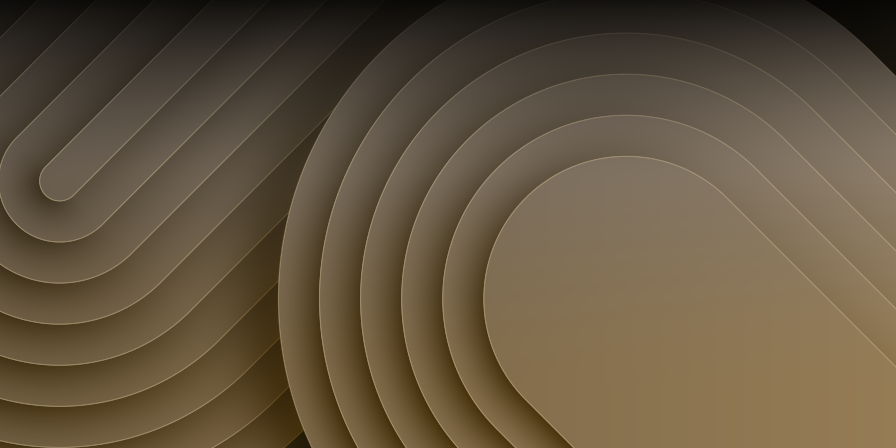
A WebGL 1 fragment shader for this background:

```glsl
precision highp float;
// Two stacks of nested, rounded bands lit from the upper right.
// Each stack is the distance to a diagonal ray, cut into even steps; every
// step casts a soft shadow outward and carries a thin bright rim.
uniform vec2 u_resolution;

const float STEP = 0.0917;       // width of one band
const float RIM_WIDTH = 0.0028;
const vec2 SHADOW_DIR = vec2(-0.894, -0.447);
const vec3 FLOOR_COLOR = vec3(0.26, 0.23, 0.17);
const vec3 WARM_COLOR = vec3(0.54, 0.45, 0.31);
const vec3 GREY_COLOR = vec3(0.50, 0.45, 0.39);
const vec3 RIM_COLOR = vec3(0.80, 0.72, 0.56);
const vec3 WARM_SHADE = vec3(0.52, 0.43, 0.12);
const vec3 GREY_SHADE = vec3(0.58, 0.55, 0.47);

// Vector from the nearest point of a ray to p
vec2 fromRay(vec2 p, vec2 origin, vec2 dir) {
  vec2 q = p - origin;
  return q - dir * max(dot(q, dir), 0.0);
}

// Surface colour: warm below, grey above, brighter to the right
vec3 surface(vec2 p) {
  vec3 color = mix(WARM_COLOR, GREY_COLOR, smoothstep(0.1, 0.75, p.y));
  return color * mix(0.80, 1.08, clamp(p.x * 0.5, 0.0, 1.0));
}

// Tint that multiplies a surface in shadow
vec3 shade(float height, float amount) {
  vec3 tint = mix(WARM_SHADE, GREY_SHADE, smoothstep(0.0, 0.8, height));
  return mix(vec3(1.0), tint, amount);
}

// Draws a stack of bands over the colour below it
vec3 bandStack(vec3 below, vec2 p, vec2 toEdge, float core, float count, float pixel) {
  float dist = length(toEdge);
  vec2 normal = toEdge / max(dist, 0.0001);
  float outer = core + STEP * count;
  float facing = 0.5 + 0.5 * dot(normal, SHADOW_DIR);

  // Soft shadow from the next band inward
  float t = (dist - core) / STEP;
  float along = fract(t);
  float shadow = pow(1.0 - along, 1.4) * smoothstep(0.0, pixel / STEP, along);
  shadow *= step(0.0, t) * mix(0.12, 1.0, facing);
  vec3 color = surface(p) * shade(p.y, shadow);

  // Thin rim on every band edge
  float nearest = clamp(floor(t + 0.5), 0.0, count);
  float edge = abs(dist - core - nearest * STEP);
  float halfWidth = 0.5 * max(RIM_WIDTH, pixel);
  float rim = 1.0 - smoothstep(halfWidth - 0.5 * pixel, halfWidth + 0.5 * pixel, edge);
  float cover = 1.0 - smoothstep(-0.5 * pixel, 0.5 * pixel, dist - outer);
  return mix(mix(below, color, cover), RIM_COLOR, rim * 0.42);
}

// Wide shadow that a whole stack casts on what lies below
float castShadow(vec2 toEdge, float outer) {
  float gap = max(length(toEdge) - outer, 0.0);
  return 0.95 * exp(-gap * gap / 0.012);
}

// Darkening toward the top of the canvas
float topFade(float height) {
  float t = clamp((height - 0.6) / 0.4, 0.0, 1.0);
  return 1.0 - 0.85 * pow(t, 1.6);
}

void main() {
  vec2 p = gl_FragCoord.xy / u_resolution.y;
  float pixel = 1.0 / u_resolution.y;
  float diagonal = sqrt(0.5);

  vec2 leftEdge = fromRay(p, vec2(0.133, 0.596), vec2(diagonal));
  vec2 rightEdge = fromRay(p, vec2(1.398, 0.333), vec2(diagonal, -diagonal));
  float leftCore = 0.0445;
  float rightCore = 0.318;

  // Floor, left stack, cast shadow, right stack
  vec3 color = FLOOR_COLOR;
  color = bandStack(color, p, leftEdge, leftCore, 8.0, pixel);
  color *= shade(p.y, castShadow(rightEdge, rightCore + 5.0 * STEP));
  color = bandStack(color, p, rightEdge, rightCore, 5.0, pixel);

  gl_FragColor = vec4(color * topFade(p.y), 1.0);
}
```
